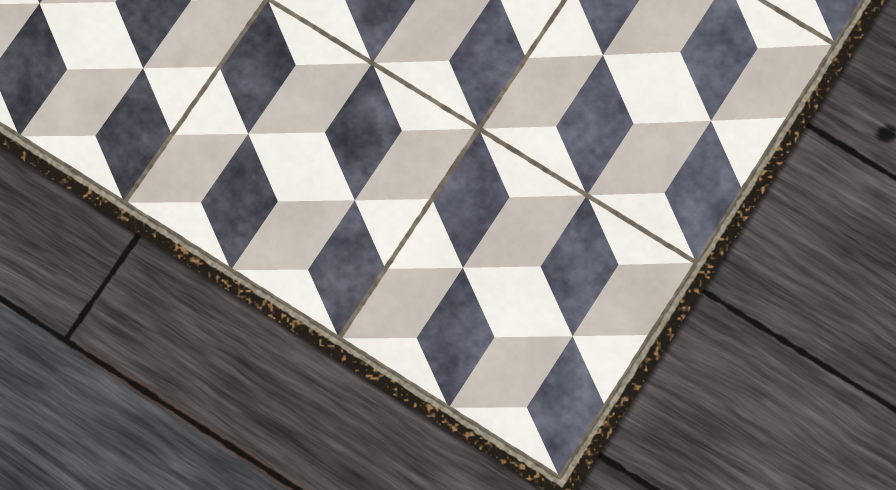
Reproduce this pattern procedurally as a Shadertoy shader.

```glsl
// Tumbling-block cement tiles with a cork border, set diagonally into dark wood planks

float hash(vec2 p) {
    return fract(sin(dot(p, vec2(127.1, 311.7))) * 43758.5453);
}

float noise(vec2 p) {
    vec2 i = floor(p), f = fract(p);
    f = f * f * (3.0 - 2.0 * f);
    return mix(mix(hash(i), hash(i + vec2(1, 0)), f.x),
               mix(hash(i + vec2(0, 1)), hash(i + vec2(1, 1)), f.x), f.y);
}

float fbm(vec2 p) {
    float sum = 0.0, amp = 0.5;
    for (int i = 0; i < 4; i++) {
        sum += amp * noise(p);
        p = p * 2.03 + 17.3;
        amp *= 0.5;
    }
    return sum / 0.9375;
}

// Slightly converging tile grid: whole numbers are the grout lines
vec2 tileGrid(vec2 p) {
    float drop = 0.545 - p.y;
    return vec2((0.9635 - p.x - 0.637 * drop) / (0.3333 + 0.032 * drop),
                (0.138 + 0.63 * p.x - drop) / (0.323 + 0.016 * p.x));
}

// Three rhombi per cube, found on a sheared triangular lattice
vec3 cubeTiles(vec2 grid, vec2 p) {
    vec2 local = 1.0 - fract(grid);
    vec2 lattice = vec2(4.0 * local.x, 3.0 * local.y - 2.0 * local.x);
    vec2 cell = floor(lattice), f = lattice - cell;
    float kind = mod(cell.x - cell.y + 0.5, 3.0);
    bool lower = f.x + f.y > 1.0;
    float cloud = fbm(p * 26.0), fine = fbm(p * 130.0);

    vec3 white = vec3(0.95, 0.94, 0.91) + 0.04 * (cloud - 0.5);
    vec3 grey = vec3(0.78, 0.75, 0.715) + 0.08 * (cloud - 0.5);
    vec3 slate = mix(vec3(0.28, 0.28, 0.31), vec3(0.37, 0.38, 0.43),
                     smoothstep(0.1, 0.75, p.x + 0.3 * (cloud - 0.5)));
    slate += 0.2 * (cloud - 0.5) + 0.1 * (fine - 0.5);

    vec3 col = white;
    if (kind < 1.0) col = slate;
    else if ((kind < 2.0) != lower) col = grey;
    col += 0.04 * (fine - 0.5);

    // Grout with a worn rim
    vec2 gap = abs(fract(grid + 0.5) - 0.5);
    float joint = min(gap.x, gap.y) + 0.004 * (fine - 0.5);
    vec3 grout = mix(vec3(0.34, 0.3, 0.26), vec3(0.6, 0.56, 0.49), fine);
    return mix(grout, col, smoothstep(0.007, 0.011, joint));
}

vec3 woodPlanks(vec2 grid, vec2 p) {
    float row = (grid.y + 0.6) / 0.76;
    float plank = floor(row);
    float across = fract(row);
    float end = plank == 0.0 ? grid.x - 1.88 : 9.0;
    float board = plank + (end > 0.0 && end < 8.0 ? 7.0 : 0.0);

    // Long streaks bent by a slow wave
    float bend = 0.06 * fbm(grid * vec2(2.0, 4.0) + board * 5.0);
    vec2 along = vec2(grid.x, grid.y + bend);
    float streak = fbm(along * vec2(4.0, 42.0) + board * 9.0);
    float fibre = fbm(along * vec2(9.0, 130.0) + board * 3.0);
    float patchy = fbm(grid * vec2(3.0, 5.0) + board);

    float light = 0.29 + 0.2 * (streak - 0.5) + 0.16 * (fibre - 0.5) + 0.14 * (patchy - 0.5);
    light += 0.05 * (hash(vec2(board, 4.0)) - 0.5);
    vec3 tint = plank < 0.0 ? vec3(0.94, 0.96, 1.0) : vec3(1.04, 0.98, 0.97);
    vec3 col = light * tint;

    // Dark knot near the right side
    float knot = length((p - vec2(0.99, 0.396)) * vec2(1.0, 1.3));
    col *= mix(0.3, 1.0, smoothstep(0.006, 0.016, knot + 0.006 * (fibre - 0.5)));

    // Gaps between boards, with bare brown edges on the left
    float seam = min(across, 1.0 - across) * 0.76;
    float rough = 0.012 * (fbm(grid * 25.0) - 0.5);
    float bare = smoothstep(0.03, 0.012, seam + rough) * step(plank, 0.0) * step(grid.y, -0.5);
    col = mix(col, vec3(0.38, 0.27, 0.2), 0.6 * bare * smoothstep(1.95, 1.7, grid.x));
    float crack = min(seam, abs(end)) + rough;
    return mix(vec3(0.09, 0.08, 0.08), col, smoothstep(0.006, 0.016, crack));
}

vec3 scene(vec2 p) {
    vec2 grid = tileGrid(p);
    float outside = max(-grid.x, -grid.y) * 0.283;
    if (outside < 0.0) return cubeTiles(grid, p);

    // Pale trim, then speckled cork, then a soft shadow on the wood
    float speck = noise(p * 330.0), grit = noise(p * 190.0 + 31.0);
    float edge = outside + 0.002 * (grit - 0.5);
    vec3 trim = vec3(0.6, 0.57, 0.5) + 0.16 * (speck - 0.5);
    trim *= mix(0.65, 1.0, smoothstep(0.001, 0.003, edge));
    vec3 cork = mix(vec3(0.15, 0.125, 0.1), vec3(0.62, 0.48, 0.32),
                    smoothstep(0.5, 0.85, 0.6 * speck + 0.4 * grit));
    vec3 wood = woodPlanks(grid, p) * mix(0.5, 1.0, smoothstep(0.021, 0.029, outside));
    vec3 col = mix(trim, cork, smoothstep(0.0065, 0.0085, edge));
    return mix(col, wood, smoothstep(0.0205, 0.0225, edge));
}

void mainImage(out vec4 fragColor, in vec2 fragCoord) {
    // Nine samples smooth every edge
    vec3 sum = vec3(0.0);
    for (int i = 0; i < 9; i++) {
        vec2 jitter = (vec2(i % 3, i / 3) - 1.0) / 3.0;
        vec2 uv = (fragCoord + jitter) / iResolution.xy;
        sum += scene(uv * vec2(1.0, 0.545));
    }
    fragColor = vec4(clamp(sum / 9.0, 0.0, 1.0), 1.0);
}
```
